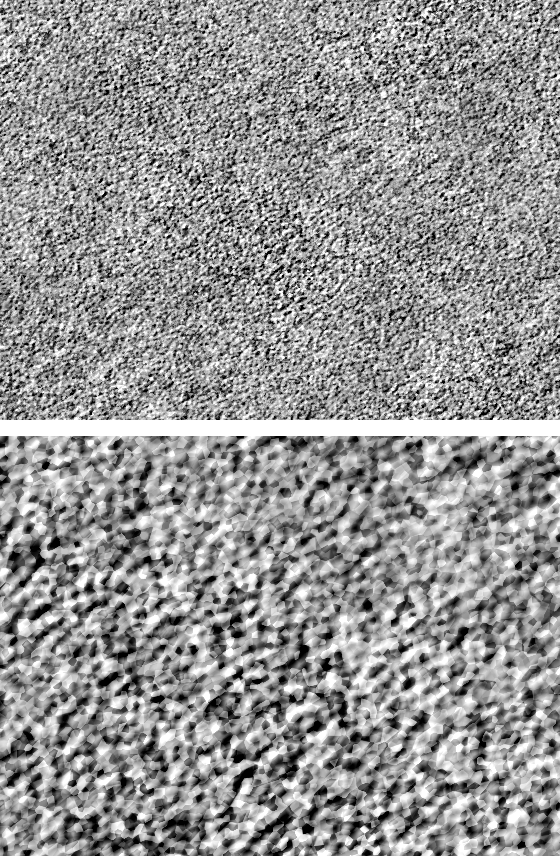
Top: the whole. Bottom: its middle third, enlarged.
Give the GLSL for this texture, as a WebGL 1 fragment shader.

```glsl
precision highp float;

uniform vec2 u_resolution;

const float GRAIN_ANGLE = 0.62;
const vec2 LIGHT_STEP = vec2(-0.10, 0.34);
const float EDGE_SHARPNESS = 26.0;
const float MEDIAN_TONE = 0.62;
const float SHADOW_SPREAD = 0.29;
const float LIGHT_SPREAD = 0.185;

vec3 hash3(vec2 cell) {
  vec3 h = fract(cell.xyx * vec3(0.1031, 0.1030, 0.0973));
  h += dot(h, h.yxz + 33.33);
  return fract((h.xxy + h.yzz) * h.zyx);
}

vec2 rotate(vec2 p, float angle) {
  float c = cos(angle);
  float s = sin(angle);
  return vec2(c * p.x + s * p.y, c * p.y - s * p.x);
}

// x: distance to the nearest seed, y: random tone of its flake, from -0.5 to 0.5
vec2 cellular(vec2 p) {
  vec2 cell = floor(p);
  vec2 local = p - cell;
  float nearest = 4.0;
  float toneSum = 0.0;
  float weightSum = 0.0;
  for (int y = -1; y <= 1; y++) {
    for (int x = -1; x <= 1; x++) {
      vec2 offset = vec2(float(x), float(y));
      vec3 seed = hash3(cell + offset);
      vec2 toSeed = offset + seed.xy - local;
      float distance2 = dot(toSeed, toSeed);
      float weight = exp(-EDGE_SHARPNESS * distance2);
      nearest = min(nearest, distance2);
      toneSum += weight * (seed.z - 0.5);
      weightSum += weight;
    }
  }
  return vec2(sqrt(nearest), toneSum / max(weightSum, 1e-20));
}

// Side-lit slope of the cellular surface
float emboss(vec2 p, vec2 lightStep) {
  return cellular(p + lightStep).x - cellular(p - lightStep).x;
}

// Flat angular chips with crisp borders
float flakes(vec2 p) {
  return cellular(p).y;
}

// Layered, bent sines for broad uneven areas
float patches(vec2 p) {
  float sum = 0.0;
  float weight = 0.5;
  for (int i = 0; i < 4; i++) {
    p += 0.6 * sin(p.yx * 1.3 + float(i) * 2.1);
    sum += weight * sin(p.x) * sin(p.y + 0.7);
    p = rotate(p, 0.9) * 1.8;
    weight *= 0.75;
  }
  return sum;
}

// Sparse long ridges, kept only where the mask is strong
float creases(vec2 p, float mask) {
  float slope = emboss(p * vec2(8.0, 34.0), LIGHT_STEP);
  return slope * smoothstep(0.1, 0.6, mask);
}

void main() {
  vec2 uv = gl_FragCoord.xy / u_resolution.y;
  vec2 along = rotate(uv, GRAIN_ANGLE) + 3.0;

  // Lit grains broken up by chips of two sizes
  float lit = emboss(along * vec2(80.0, 112.0), LIGHT_STEP);
  float chips = flakes(along * vec2(92.0, 135.0) + 31.0);
  float grit = flakes(along * vec2(180.0, 215.0) + 17.0);
  float relief = 2.1 * lit + 1.9 * chips + 2.0 * grit;

  // Broad changes of contrast and brightness
  float contrast = 1.0 + 0.25 * patches(uv * 5.0 + 2.0);
  float shade = 0.36 * patches(along * vec2(9.0, 14.0));
  float ridge = 1.2 * creases(along, patches(uv * 6.0 + 9.0));
  float level = relief * contrast + shade + ridge;

  // Shadows reach further from the median than lights
  float spread = level < 0.0 ? SHADOW_SPREAD : LIGHT_SPREAD;
  float tone = clamp(MEDIAN_TONE + level * spread, 0.0, 1.0);
  gl_FragColor = vec4(vec3(tone), 1.0);
}
```
